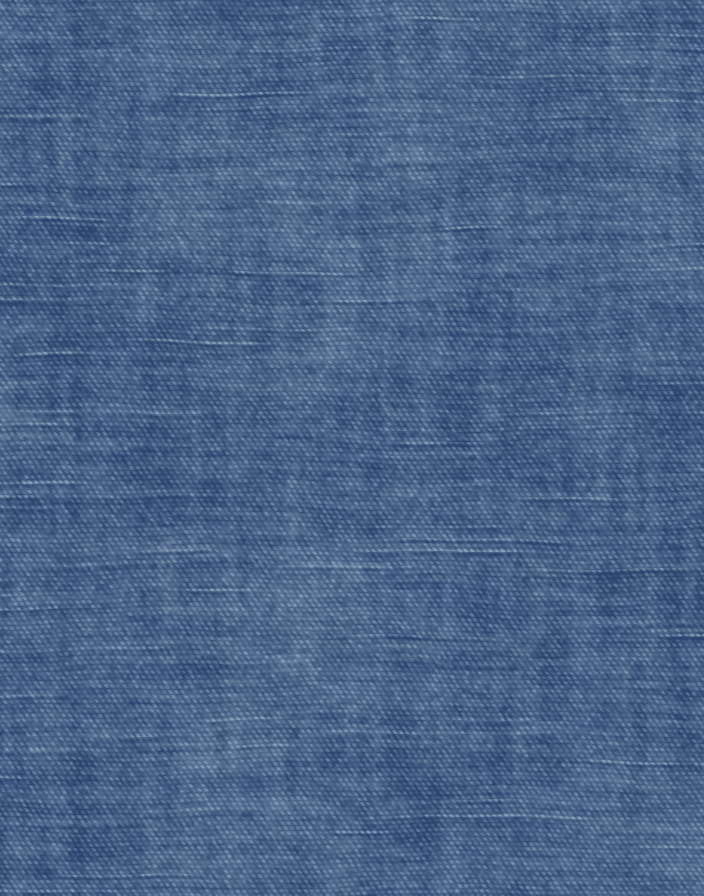
Give the GLSL for this texture, as a Shadertoy shader.

```glsl
// Washed blue linen-denim: a fine staggered weave with long pale horizontal slubs and soft mottling.
#define WEAVE_COUNT vec2(146.0, 190.0)  // crossings per canvas height
#define WEAVE_SLANT 0.5
#define WEAVE_CONTRAST 0.70
#define STREAK_CONTRAST 0.42
#define BLOTCH_CONTRAST 0.22
#define GRAIN_CONTRAST 0.48
#define SLUB_CELLS vec2(4.0, 64.0)      // slub grid per canvas height
#define SLUB_CHANCE 0.5
#define SLUB_GLOW 0.72
#define DARK_BLUE vec3(0.22, 0.321, 0.480)
#define PALE_BLUE vec3(0.42, 0.518, 0.638)

const float PI = 3.14159;
const float MEAN_TONE = 0.33;
const float MEAN_BUMP = 0.347;

float hash(vec2 p) {
    vec3 q = fract(p.xyx * vec3(0.1031, 0.1030, 0.0973));
    q += dot(q, q.yzx + 33.33);
    return fract((q.x + q.y) * q.z);
}

// Smooth cellular noise: random cell tones blended by distance, centred on zero.
float mottle(vec2 p) {
    vec2 cell = floor(p);
    float total = 0.0, weights = 0.0;
    for (int j = -1; j <= 1; j++)
    for (int i = -1; i <= 1; i++) {
        vec2 id = cell + vec2(i, j);
        vec2 seed = id + 0.25 + 0.5 * vec2(hash(id + 17.0), hash(id + 59.0));
        vec2 d = p - seed;
        float w = exp(-4.0 * dot(d, d));
        total += w * hash(id + 101.0);
        weights += w;
    }
    return total / weights - 0.5;
}

// Waviness of the horizontal threads.
float threadDrift(vec2 p) {
    return 0.0024 * sin(8.0 * p.x + 7.0 * p.y)
         + 0.0012 * sin(21.0 * p.x - 19.0 * p.y + 1.0)
         + 0.0005 * sin(55.0 * p.x + 43.0 * p.y);
}

// Raised thread crossings, every other row shifted by half a step.
float weave(vec2 p) {
    vec2 g = p * WEAVE_COUNT;
    float row = floor(g.y);
    float y = g.y - row - 0.5;
    float x = g.x + 0.5 * mod(row, 2.0) + WEAVE_SLANT * y + 0.1 * hash(vec2(row, 7.0));
    float column = floor(x);
    float across = max(cos(PI * (x - column - 0.5)), 0.0);
    float bump = pow(across, 1.6) * cos(PI * y);
    return bump * (0.5 + hash(vec2(column, row)));
}

// Tapered thick threads: pale core with a dark line just below.
float slubs(vec2 p) {
    vec2 g = p * SLUB_CELLS;
    vec2 cell = floor(g);
    float sum = 0.0;
    for (int i = -1; i <= 1; i++) {
        vec2 id = cell + vec2(i, 0);
        float present = step(hash(id + 211.0), SLUB_CHANCE);
        vec2 centre = id + vec2(hash(id + 307.0), mix(0.4, 0.7, hash(id + 401.0)));
        vec2 d = (g - centre) / SLUB_CELLS;
        float halfLength = mix(0.03, 0.14, hash(id + 503.0));
        float taper = smoothstep(1.0, 0.5, abs(d.x) / halfLength);
        float core = exp(-pow(d.y / 0.0014, 2.0));
        float shade = exp(-pow((d.y + 0.0036) / 0.0018, 2.0));
        float strength = mix(0.3, 1.0, hash(id + 601.0));
        sum += present * taper * strength * (core - 0.6 * shade);
    }
    return sum;
}

void mainImage(out vec4 fragColor, in vec2 fragCoord) {
    vec2 p = fragCoord / iResolution.y;
    vec2 cloth = p + vec2(0.001 * sin(31.0 * p.y + 6.0 * p.x), threadDrift(p));

    // Cloth structure
    float bump = weave(cloth);
    float tone = MEAN_TONE + WEAVE_CONTRAST * (bump - MEAN_BUMP);

    // Uneven dye along both thread directions
    tone += STREAK_CONTRAST * mottle(cloth * vec2(14.0, 150.0));
    tone += 0.75 * STREAK_CONTRAST * mottle(cloth * vec2(75.0, 10.0) + 40.0);

    // Wash blotches
    float blotch = mottle(p * vec2(6.0, 5.0) + 80.0);
    tone += BLOTCH_CONTRAST * (blotch + mottle(p * vec2(17.0, 24.0) + 120.0));

    // Fibre grain, slightly drawn out along the falling diagonal
    vec2 twist = vec2(p.x + p.y, p.x - p.y + 2.0);
    tone += GRAIN_CONTRAST * mottle(twist * vec2(190.0, 140.0));

    // Slubs, broken up by the weave
    float patchy = 0.85 + 0.8 * mottle(cloth * vec2(70.0, 20.0) + 160.0);
    tone += SLUB_GLOW * slubs(cloth) * patchy * (0.7 + 0.8 * bump);

    vec3 color = mix(DARK_BLUE, PALE_BLUE, clamp(tone, -0.25, 1.5));
    color += vec3(0.010, 0.004, -0.008) * mottle(p * vec2(30.0, 45.0) + 200.0);
    fragColor = vec4(color, 1.0);
}
```
